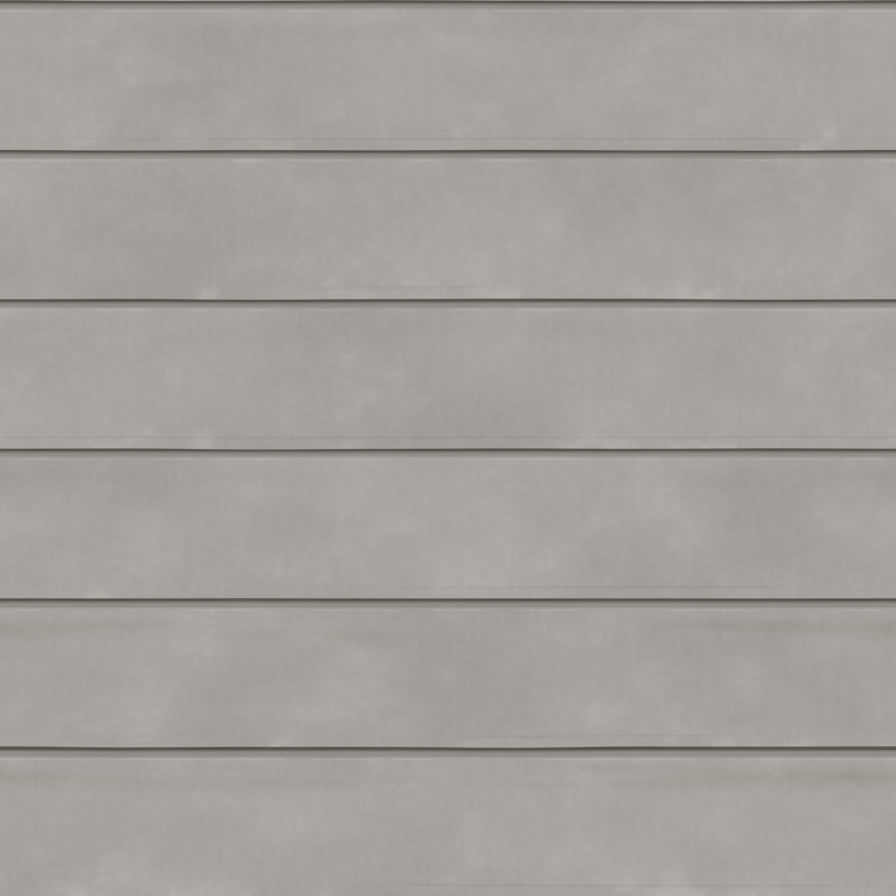
This texture is drawn by a WebGL 1 fragment shader. Its source:

```glsl
precision highp float;
// Six wide weathered grey boards, stacked horizontally and tiling both ways.
// Each seam is a wavering dark line over a soft shaded lip; the faces are
// mottled by periodic value noise, with chalky wear and smudges near edges.

uniform vec2 u_resolution;

#define BOARDS 6.0
#define SEAM_OFFSET 0.0022
#define SEAM_HALF_WIDTH 0.0015
#define SEAM_WOBBLE 0.0012
#define LIP_DEPTH 0.0095
#define GRAIN 0.016
#define CHALK 0.035
#define FACE_LIGHT vec3(0.664, 0.652, 0.632)
#define FACE_DARK vec3(0.632, 0.614, 0.594)
#define LIP_COLOR vec3(0.56, 0.55, 0.53)
#define SHADE_COLOR vec3(0.45, 0.43, 0.40)
#define SEAM_COLOR vec3(0.35, 0.33, 0.30)

float hash(vec2 p) {
  vec3 q = fract(p.xyx * 0.1031);
  q += dot(q, q.yzx + 33.33);
  return fract((q.x + q.y) * q.z);
}

// Value noise that repeats once per unit square, with the given cell counts.
float noise(vec2 p, vec2 cells, float seed) {
  p *= cells;
  vec2 i = floor(p);
  vec2 f = fract(p);
  f = f * f * (3.0 - 2.0 * f);
  vec2 a = mod(i, cells) + seed;
  vec2 b = mod(i + 1.0, cells) + seed;
  return mix(mix(hash(a), hash(vec2(b.x, a.y)), f.x),
             mix(hash(vec2(a.x, b.y)), hash(b), f.x), f.y);
}

float fbm(vec2 p, vec2 cells, float seed) {
  float sum = 0.0;
  float amp = 0.5;
  for (int i = 0; i < 5; i++) {
    sum += amp * noise(p, cells, seed);
    cells *= 2.0;
    seed += 17.0;
    amp *= 0.5;
  }
  return sum / 0.96875;
}

// Soft-edged horizontal stroke centred on zero.
float stroke(float d, float halfWidth, float soft) {
  return 1.0 - smoothstep(halfWidth - soft, halfWidth + soft, abs(d));
}

void main() {
  vec2 uv = gl_FragCoord.xy / u_resolution;
  float px = 1.0 / u_resolution.y;
  float y = 1.0 - uv.y - SEAM_OFFSET;

  // Board being drawn, and signed distance below the nearest seam.
  float board = mod(floor(y * BOARDS), BOARDS);
  float seamIndex = floor(y * BOARDS + 0.5);
  float seam = mod(seamIndex, BOARDS);
  float seamRand = hash(vec2(seam + 3.0, 71.0));
  float boardRand = hash(vec2(board + 11.0, 29.0));
  float wave = noise(vec2(uv.x, 0.0), vec2(7.0, 1.0), seam * 13.0 + 5.0) - 0.5;
  float d = y - seamIndex / BOARDS + wave * SEAM_WOBBLE;
  float below = step(0.0, d);
  float above = 1.0 - below;

  // Board face: broad clouds, finer stains and fibrous grain.
  vec2 p = vec2(uv.x + boardRand, y);
  float cloud = fbm(p, vec2(6.0, 10.0), 3.0);
  float stain = fbm(p, vec2(18.0, 24.0), 41.0);
  float fine = noise(p, vec2(210.0, 230.0), 7.0) - 0.5;
  float fibre = noise(p, vec2(190.0, 26.0), 91.0) - 0.5;
  float tone = smoothstep(0.24, 0.66, 0.7 * cloud + 0.3 * stain);
  vec3 color = mix(FACE_DARK, FACE_LIGHT, tone);
  color += (boardRand - 0.5) * 0.008 + GRAIN * (fine + 0.5 * fibre);

  // Chalky patches, stronger along the lower edge of each board.
  float lowerEdge = above * exp(-abs(d) * 70.0);
  float chalk = smoothstep(0.56, 0.78, stain) * (0.35 + lowerEdge);
  color += CHALK * chalk * vec3(0.95, 1.0, 1.0);

  // Long brownish smudge under some seams.
  float smear = smoothstep(0.4, 0.75, fbm(p, vec2(3.0, 36.0), 57.0));
  float smudge = below * stroke(d - 0.032, 0.008, 0.014) * smear;
  color -= smudge * seamRand * vec3(0.045, 0.046, 0.056);

  // Broken hairline scratch above some seams.
  float broken = smoothstep(0.55, 0.7, noise(p, vec2(4.0, 6.0), 83.0));
  color -= 0.035 * broken * stroke(d + 0.014, 0.0008, 0.0008 + px);

  // Shaded lip, then the worn pale ridge beneath it.
  float depth = LIP_DEPTH * (0.8 + 0.35 * seamRand) + wave * 0.001;
  float lip = below * (1.0 - smoothstep(depth - 0.003, depth + 0.001, d));
  color = mix(color, LIP_COLOR + 0.025 * (stain - 0.5), lip * 0.9);
  float worn = smoothstep(0.35, 0.65, noise(p, vec2(30.0, 12.0), 19.0));
  color += 0.04 * worn * stroke(d - depth - 0.0015, 0.0008, 0.0008 + px);

  // Soft contact shade and the dark seam itself.
  float shade = below * (1.0 - smoothstep(0.001, 0.0055, d));
  color = mix(color, SHADE_COLOR, shade * (0.7 + 0.3 * seamRand));
  float width = SEAM_HALF_WIDTH * (0.8 + 0.4 * seamRand + 0.4 * wave);
  float line = stroke(d, width, 0.0004 + 0.5 * px);
  color = mix(color, SEAM_COLOR + 0.06 * (stain - 0.5), line);

  gl_FragColor = vec4(clamp(color, 0.0, 1.0), 1.0);
}
```
